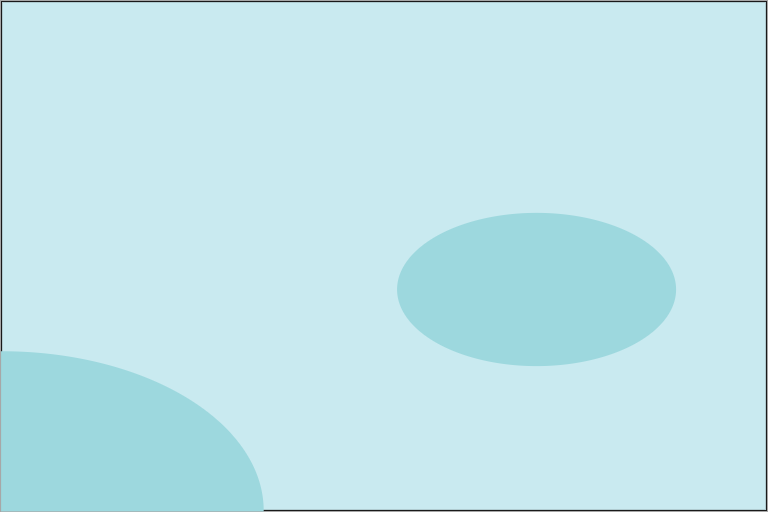
Reproduce this background procedurally as a WebGL 1 fragment shader.

```glsl
precision highp float;

uniform vec2 u_resolution;

// Antialiased coverage: 1 where the distance is positive
float coverage(float distance) {
    return clamp(distance * u_resolution.y + 0.5, 0.0, 1.0);
}

// Approximate signed distance, positive inside the ellipse
float ellipseDepth(vec2 p, vec2 radii) {
    float scaled = length(p / radii);
    float slope = max(length(p / (radii * radii)), 1e-4);
    return scaled * (1.0 - scaled) / slope;
}

void main() {
    vec2 p = gl_FragCoord.xy / u_resolution.y;
    vec2 size = vec2(u_resolution.x / u_resolution.y, 1.0);
    vec2 toEdge = min(p, size - p);
    float inset = min(toEdge.x, toEdge.y);

    vec3 paleBlue = vec3(0.79, 0.918, 0.943);
    vec3 teal = vec3(0.617, 0.848, 0.87);
    vec3 ink = vec3(0.1);

    // Pale field with a thin dark frame and a white margin
    vec3 color = mix(vec3(1.0), ink, coverage(inset - 0.0012));
    color = mix(color, paleBlue, coverage(inset - 0.0042));

    // Floating oval
    float oval = coverage(ellipseDepth(p - vec2(1.048, 0.4346), vec2(0.2725, 0.1497)));
    color = mix(color, teal, oval);

    // Corner mound, laid over the frame
    float mound = coverage(ellipseDepth(p - vec2(0.004, 0.003), vec2(0.511, 0.311)));
    mound *= coverage(p.x - 0.002) * coverage(p.y - 0.0012);
    color = mix(color, teal, mound);

    gl_FragColor = vec4(color, 1.0);
}
```
